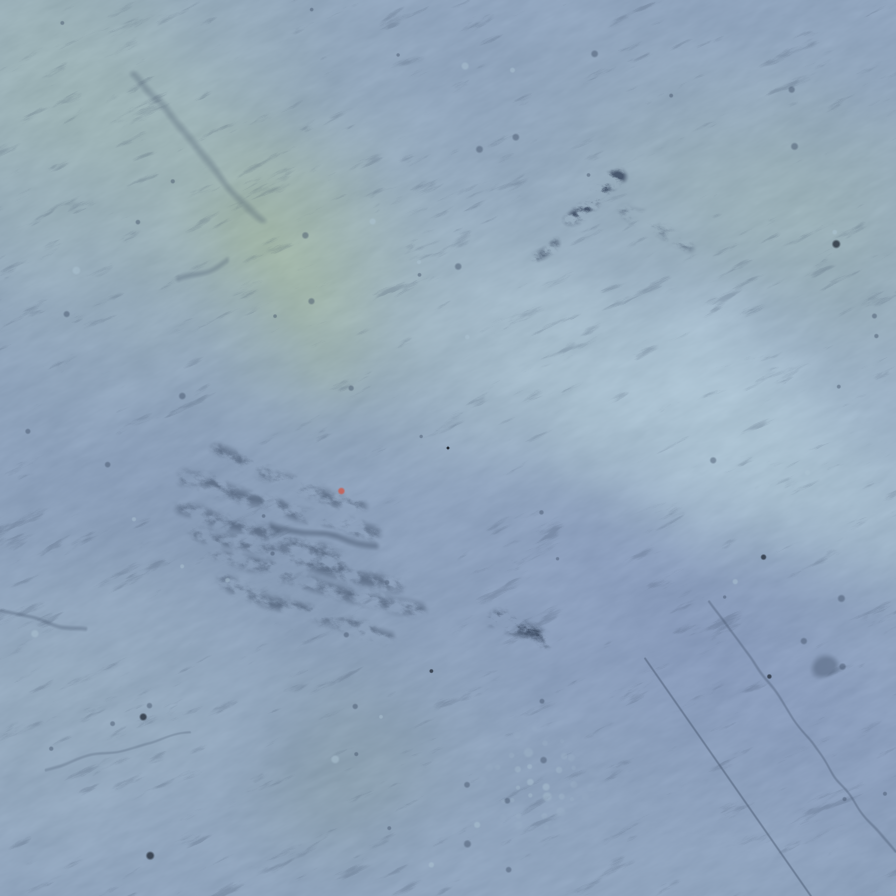
Reproduce this texture procedurally as a WebGL 1 fragment shader.

```glsl
precision highp float;
// Weathered pale blue painted surface with soft stains, brushed grain, scuffs and scratches.
uniform vec2 u_resolution;

const vec3 BLUE = vec3(0.562, 0.642, 0.742);
const vec3 SLATE = vec3(0.515, 0.592, 0.702);
const vec3 PERIWINKLE = vec3(0.535, 0.608, 0.735);
const vec3 MIST = vec3(0.615, 0.698, 0.745);
const vec3 SAGE = vec3(0.618, 0.705, 0.715);
const vec3 LIME = vec3(0.625, 0.705, 0.640);
const vec3 ICE = vec3(0.675, 0.765, 0.825);
const vec3 MOSS = vec3(0.525, 0.605, 0.650);
const vec3 INK = vec3(0.25, 0.31, 0.40);

float hash(vec2 p) {
  vec3 q = fract(p.xyx * 0.1031);
  q += dot(q, q.yzx + 33.33);
  return fract((q.x + q.y) * q.z);
}

float noise(vec2 p) {
  vec2 i = floor(p), f = fract(p);
  f = f * f * (3.0 - 2.0 * f);
  return mix(mix(hash(i), hash(i + vec2(1, 0)), f.x),
             mix(hash(i + vec2(0, 1)), hash(i + vec2(1, 1)), f.x), f.y);
}

float fbm(vec2 p) {
  float sum = 0.0, gain = 0.5;
  for (int i = 0; i < 5; i++) {
    sum += gain * noise(p);
    p = mat2(1.6, 1.2, -1.2, 1.6) * p + 17.3;
    gain *= 0.5;
  }
  return sum;
}

vec2 rotate(vec2 p, float angle) {
  float c = cos(angle), s = sin(angle);
  return vec2(c * p.x + s * p.y, c * p.y - s * p.x);
}

// Soft tilted ellipse, 1 at its centre
float blob(vec2 p, vec2 centre, vec2 radii, float angle) {
  vec2 q = rotate(p - centre, angle) / radii;
  return exp(-dot(q, q));
}

// Line from a to b with a feathered edge
float stroke(vec2 p, vec2 a, vec2 b, float width) {
  vec2 ab = b - a;
  float t = clamp(dot(p - a, ab) / dot(ab, ab), 0.0, 1.0);
  float feather = 0.7 / u_resolution.y;
  return 1.0 - smoothstep(0.0, width + feather, length(p - a - ab * t));
}

float spot(vec2 p, vec2 centre, float radius) {
  float feather = 0.8 / u_resolution.y;
  return 1.0 - smoothstep(radius * 0.5, radius + feather, length(p - centre));
}

// Sparse dots, one candidate per grid cell
float specks(vec2 p, float cells, float share, float radius, float seed) {
  vec2 cell = floor(p * cells);
  vec2 jitter = vec2(hash(cell + seed), hash(cell + seed + 41.0));
  float size = radius * mix(0.4, 1.0, hash(cell + seed + 73.0));
  float present = step(hash(cell + seed + 97.0), share);
  return present * spot(p, (cell + 0.2 + 0.6 * jitter) / cells, size);
}

// Broad cloudy stains
vec3 stains(vec2 p) {
  vec2 w = p + 0.10 * (vec2(fbm(p * 5.0), fbm(p * 5.0 + 31.0)) - 0.48);
  vec3 c = BLUE;
  c = mix(c, SAGE, 0.95 * blob(w, vec2(0.10, 0.88), vec2(0.30, 0.20), -0.6));
  c = mix(c, SAGE, 0.75 * blob(w, vec2(0.90, 0.76), vec2(0.24, 0.13), -0.3));
  c = mix(c, MIST, 0.80 * blob(w, vec2(0.60, 0.62), vec2(0.20, 0.13), -0.4));
  c = mix(c, SLATE, 0.70 * blob(w, vec2(0.24, 0.40), vec2(0.30, 0.10), -0.3));
  c = mix(c, MIST, 0.40 * blob(w, vec2(0.08, 0.20), vec2(0.22, 0.14), 0.3));
  c = mix(c, PERIWINKLE, 0.90 * blob(w, vec2(0.82, 0.27), vec2(0.32, 0.15), -0.5));
  c = mix(c, LIME, 0.95 * blob(w, vec2(0.32, 0.71), vec2(0.13, 0.10), -0.7));
  c = mix(c, MOSS, 0.60 * blob(w, vec2(0.40, 0.15), vec2(0.10, 0.12), -0.5));
  // Bright band with a crisper lower edge
  float edge = smoothstep(-0.05, 0.06, w.y - 0.47 + 0.25 * (w.x - 0.5));
  float band = edge * blob(w, vec2(0.82, 0.53), vec2(0.34, 0.12), -0.35);
  c = mix(c, ICE, 0.95 * band);
  return mix(c, ICE + 0.02, 0.5 * blob(w, vec2(0.77, 0.61), vec2(0.05, 0.04), 0.0));
}

// Dark coverage from worn scuffs and long scratches
float scuffs(vec2 p) {
  vec2 w = p + 0.010 * (vec2(noise(p * 30.0), noise(p * 30.0 + 9.0)) - 0.5);
  float worn = smoothstep(0.35, 0.75, fbm(rotate(p, -0.3) * vec2(70.0, 110.0)));
  float d = 0.0;
  for (int i = 0; i < 6; i++) {
    float k = float(i);
    vec2 start = vec2(0.18 + 0.09 * hash(vec2(k, 3.0)), 0.495 - 0.029 * k);
    vec2 end = start + vec2(0.14 + 0.09 * hash(vec2(k, 8.0)), -0.062);
    d += 0.55 * worn * stroke(w, start, end, 0.013);
  }
  d += 0.40 * stroke(w, vec2(0.30, 0.413), vec2(0.42, 0.390), 0.006);
  d += 1.30 * worn * stroke(w, vec2(0.640, 0.755), vec2(0.690, 0.808), 0.012);
  d += 0.80 * worn * stroke(w, vec2(0.600, 0.715), vec2(0.620, 0.725), 0.010);
  d += 0.50 * worn * stroke(w, vec2(0.70, 0.765), vec2(0.77, 0.728), 0.012);
  d += 1.00 * worn * stroke(w, vec2(0.555, 0.312), vec2(0.605, 0.285), 0.013);
  d += 0.25 * stroke(w, vec2(0.15, 0.915), vec2(0.29, 0.755), 0.007);
  d += 0.25 * stroke(w, vec2(0.20, 0.687), vec2(0.255, 0.710), 0.005);
  d += 0.45 * stroke(p, vec2(0.72, 0.265), vec2(0.905, 0.0), 0.0013);
  d += 0.35 * stroke(w, vec2(0.79, 0.33), vec2(1.0, 0.045), 0.0018);
  d += 0.28 * stroke(w, vec2(0.0, 0.318), vec2(0.10, 0.295), 0.0035);
  d += 0.25 * stroke(w, vec2(0.05, 0.142), vec2(0.21, 0.182), 0.002);
  return d + 0.40 * spot(w, vec2(0.92, 0.258), 0.017);
}

void main() {
  vec2 p = gl_FragCoord.xy / u_resolution.y;
  vec3 color = stains(p);

  // Brushed grain rising to the right
  vec2 q = rotate(p, 0.45);
  color += 0.045 * (fbm(q * vec2(14.0, 34.0)) - 0.48);
  color += 0.040 * (fbm(q * vec2(45.0, 130.0) + 5.0) - 0.48);
  float flecks = smoothstep(0.64, 0.84, fbm(q * vec2(22.0, 95.0) + 60.0));
  color = mix(color, INK, 0.22 * flecks);

  // Wear, specks and tiny chips
  color = mix(color, INK, clamp(scuffs(p), 0.0, 0.9));
  color = mix(color, INK, 0.45 * specks(p, 22.0, 0.10, 0.0045, 11.0));
  color = mix(color, INK * 0.5, 0.75 * specks(p, 9.0, 0.10, 0.0050, 29.0));
  color = mix(color, ICE, 0.50 * specks(p, 18.0, 0.05, 0.0050, 53.0));
  float imprint = specks(p, 60.0, 0.7, 0.006, 67.0);
  color = mix(color, ICE, 0.5 * imprint * blob(p, vec2(0.60, 0.13), vec2(0.04), 0.0));
  color = mix(color, vec3(0.78, 0.38, 0.34), 0.9 * spot(p, vec2(0.381, 0.452), 0.004));
  color = mix(color, INK * 0.3, 0.9 * spot(p, vec2(0.5), 0.0015));
  gl_FragColor = vec4(color, 1.0);
}
```
